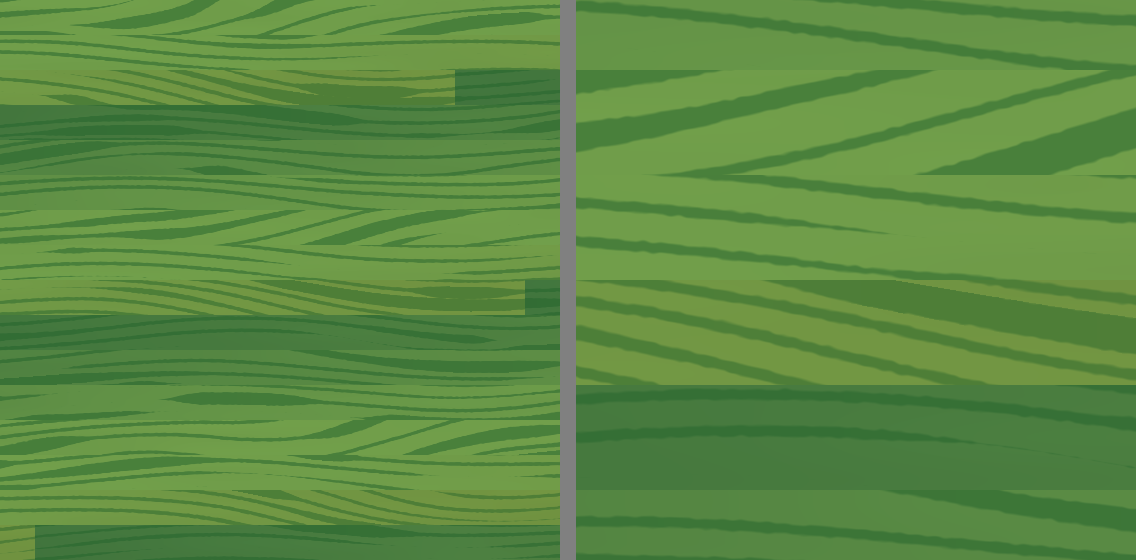
Left: the whole. Right: its middle third, enlarged.
Reproduce this texture procedurally as a three.js fragment shader.

```glsl
varying vec2 vUv;

const float ROWS = 16.0;
const float BOARD_LENGTH = 6.125;    // in canvas widths, wrapped from row to row
const float BOARD_START = 2.8125;
const float LINE_HALF = 0.0031;
const float SWELL_HALF = 0.0085;
const float EDGE_SOFT = 0.0010;
const float EDGE_ROUGH = 0.0013;
const float SPACING_FLAT = 0.0225;
const float SPACING_STEEP = 0.040;
const float WAVE = 0.72;
const float WANDER = 1.3;

const vec3 BASE_DARK = vec3(0.255, 0.460, 0.240);
const vec3 BASE_LIGHT = vec3(0.440, 0.618, 0.290);
const vec3 BASE_OLIVE = vec3(0.445, 0.580, 0.255);
const vec3 GRAIN_DARK = vec3(0.195, 0.425, 0.205);
const vec3 GRAIN_LIGHT = vec3(0.285, 0.500, 0.230);
const vec3 GRAIN_OLIVE = vec3(0.310, 0.495, 0.215);

float hash(vec2 p) {
  vec3 q = fract(p.xyx * vec3(0.1031, 0.1030, 0.0973));
  q += dot(q, q.yzx + 33.33);
  return fract((q.x + q.y) * q.z);
}

float noise(vec2 p) {
  vec2 cell = floor(p);
  vec2 f = fract(p);
  f = f * f * (3.0 - 2.0 * f);
  float low = mix(hash(cell), hash(cell + vec2(1.0, 0.0)), f.x);
  float high = mix(hash(cell + vec2(0.0, 1.0)), hash(cell + vec2(1.0, 1.0)), f.x);
  return mix(low, high, f.y);
}

// Noise along one grain line, independent of its neighbours
float lineNoise(float along, float id, float seed) {
  return noise(vec2(along, id * 7.0 + seed));
}

// Grain height field: each whole step holds one line
float grainLevel(float along, float board, float y) {
  float steep = 1.0 - smoothstep(0.0, 0.5, abs(board - 3.75));
  float spacing = mix(SPACING_FLAT, SPACING_STEEP, steep);
  float rise = WAVE * cos(6.28318 * (board - 0.42));
  rise += 4.0 * smoothstep(3.45, 4.0, board);
  rise -= 4.5 * smoothstep(4.9, BOARD_LENGTH, board);
  rise += WANDER * noise(vec2(along * 2.3, 5.0 + y * 14.0));
  return y / spacing - rise;
}

// Blend three tones along the board
vec3 boardTone(vec3 dark, vec3 light, vec3 olive, float board) {
  vec3 tone = mix(dark, light, clamp(board / 3.4, 0.0, 1.0));
  return mix(tone, olive, smoothstep(4.5, BOARD_LENGTH, board));
}

void main() {
  // Unroll the rows into one long strip of boards
  float row = floor((1.0 - vUv.y) * ROWS);
  float along = vUv.x + row;
  float board = mod(along - BOARD_START, BOARD_LENGTH);
  float y = (fract(vUv.y * ROWS) - 0.5) / ROWS;

  // Distance to the nearest grain line
  float level = grainLevel(along, board, y);
  float stepSize = 0.002;
  vec2 slope = vec2(grainLevel(along + stepSize, board + stepSize, y),
                    grainLevel(along, board, y + stepSize)) - level;
  float id = floor(level);
  float dist = abs(level - id - 0.5) * stepSize / max(length(slope), 0.0001);

  // Lines taper to points and swell into lenses
  float taper = smoothstep(0.16, 0.36, lineNoise(along * 2.6, id, 300.0));
  float swell = smoothstep(0.66, 0.92, lineNoise(along * 3.4, id, 700.0));
  float halfWidth = mix(-EDGE_SOFT, LINE_HALF, taper) + SWELL_HALF * swell * taper;
  float rough = noise(vec2(along * 190.0, vUv.y * 260.0)) - 0.5;
  dist += rough * EDGE_ROUGH;
  float ink = 1.0 - smoothstep(-EDGE_SOFT, EDGE_SOFT, dist - halfWidth);

  // Wood and grain colours
  vec3 base = boardTone(BASE_DARK, BASE_LIGHT, BASE_OLIVE, board);
  vec3 grain = boardTone(GRAIN_DARK, GRAIN_LIGHT, GRAIN_OLIVE, board);
  base *= 0.985 + 0.03 * noise(vec2(along * 5.0, y * 40.0));
  gl_FragColor = vec4(mix(base, grain, ink), 1.0);
}
```
